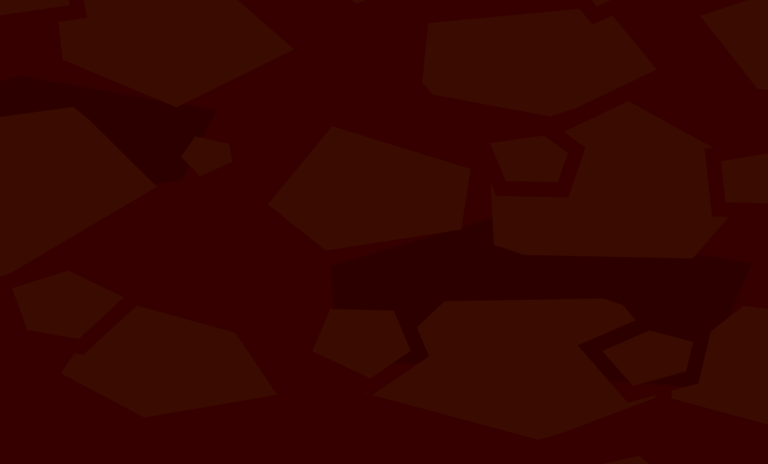
A WebGL 1 fragment shader for this background:

```glsl
precision highp float;
// Angular brown rock slabs scattered over deep red ground with darker patches.

uniform vec2 u_resolution;

const vec3 GROUND = vec3(0.212, 0.0, 0.0);
const vec3 SHADE = vec3(0.178, 0.0, 0.0);
const vec3 ROCK = vec3(0.228, 0.043, 0.0);

float hash(vec2 v) {
  return fract(sin(dot(v, vec2(12.99, 78.23))) * 43758.5);
}

// Signed distance to an irregular five-sided shape around an ellipse.
float shard(vec2 p, vec2 axes, float seed) {
  float d = -1.0;
  float turn = 6.2832 * hash(vec2(seed, 0.7));
  for (int i = 0; i < 5; i++) {
    float k = float(i);
    float angle = turn + 1.2566 * k + 0.6 * (hash(vec2(seed, k + 1.3)) - 0.5);
    vec2 normal = normalize(vec2(cos(angle), sin(angle)) / axes);
    float reach = length(axes * normal) * mix(0.85, 1.1, hash(vec2(seed, k + 9.1)));
    d = max(d, dot(p, normal) - reach);
  }
  return d;
}

// Cell index in a brick layout, stepped from the cell that holds p.
vec2 brickId(vec2 p, vec2 cell, vec2 stepBy) {
  float row = floor(p.y / cell.y) + stepBy.y;
  return vec2(floor(p.x / cell.x - 0.5 * mod(row, 2.0)) + stepBy.x, row);
}

vec2 brickSite(vec2 id, vec2 cell, float seed) {
  vec2 jitter = vec2(hash(id + seed), hash(id + seed + 17.3)) - 0.5;
  return (id + vec2(0.5 + 0.5 * mod(id.y, 2.0), 0.5) + 0.35 * jitter) * cell;
}

// Scattered shards, kept apart by the edges of their Voronoi cells.
float rocks(vec2 p, vec2 cell, vec2 axes, vec2 sizeRange, float gap, float seed) {
  vec2 home = vec2(0.0);
  vec2 homeId = vec2(0.0);
  float nearest = 100.0;
  for (int y = -1; y <= 1; y++) {
    for (int x = -1; x <= 1; x++) {
      vec2 id = brickId(p, cell, vec2(float(x), float(y)));
      vec2 site = brickSite(id, cell, seed);
      float dist = distance(p, site);
      if (dist < nearest) {
        nearest = dist;
        home = site;
        homeId = id;
      }
    }
  }

  float size = mix(sizeRange.x, sizeRange.y, hash(homeId + seed + 5.9));
  float shapeSeed = 10.0 * hash(homeId + seed + 31.1);
  float d = shard(p - home, axes * size, shapeSeed);

  for (int y = -1; y <= 1; y++) {
    for (int x = -1; x <= 1; x++) {
      vec2 id = brickId(p, cell, vec2(float(x), float(y)));
      vec2 site = brickSite(id, cell, seed);
      vec2 away = site - home;
      if (length(away) > 0.001) {
        d = max(d, dot(p - 0.5 * (site + home), normalize(away)) + 0.5 * gap);
      }
    }
  }
  return d;
}

// Two broad patches running from upper left to lower right.
float shadePatches(vec2 p) {
  float d = 100.0;
  for (int i = 0; i < 2; i++) {
    float t = float(i);
    vec2 center = mix(vec2(0.12, 0.70), vec2(1.15, 0.35), t);
    vec2 axes = mix(vec2(0.36, 0.12), vec2(0.50, 0.16), t);
    d = min(d, shard(p - center, axes, 3.0 + 2.0 * t));
  }
  return d;
}

float coverage(float d, float softness) {
  return 1.0 - smoothstep(-softness, softness, d);
}

void main() {
  vec2 p = gl_FragCoord.xy / u_resolution.y;
  float pixel = 1.0 / u_resolution.y;
  vec2 cell = vec2(0.64, 0.36);

  // Pebbles sit between the slabs and cut notches into them.
  float slabs = rocks(p - vec2(0.08, 0.0), cell, vec2(0.26, 0.14), vec2(0.7, 1.15), 0.035, 2.0);
  vec2 pebbleShift = vec2(0.08, 0.0) + cell * vec2(0.5, 0.3);
  float pebbles = rocks(p - pebbleShift, cell, vec2(0.085, 0.058), vec2(0.5, 1.3), 0.035, 8.0);
  float stone = min(pebbles, max(slabs, 0.032 - pebbles));

  vec3 color = mix(GROUND, SHADE, coverage(shadePatches(p), 2.0 * pixel));
  color = mix(color, ROCK, coverage(stone, 0.8 * pixel));
  gl_FragColor = vec4(color, 1.0);
}
```
